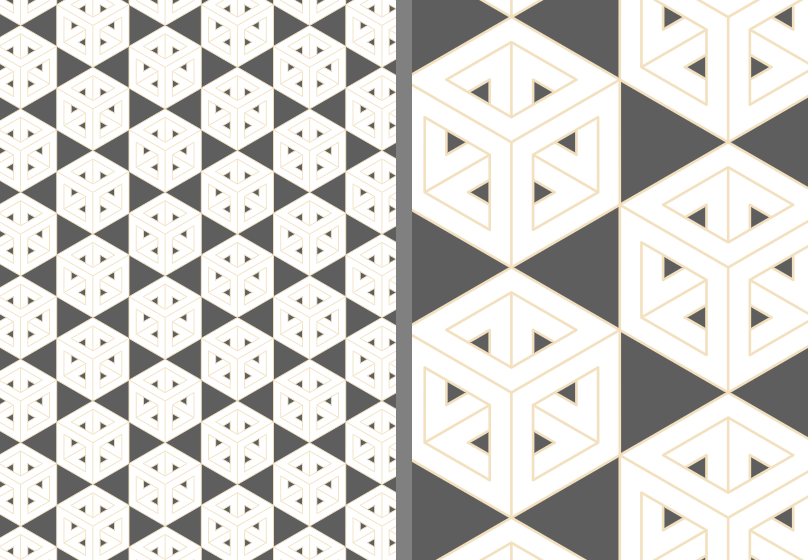
Left, the full canvas; right, a detail of the centre.
This pattern is drawn by a Shadertoy shader. Its source:

```glsl
// Staggered columns of white isometric frame cubes with fine cream edges on dark grey.
#define CUBE_EDGE 0.0745            // edge length, as a share of canvas height
#define FIRST_CENTER vec2(0.0368, 0.1350)
#define BEAM 0.2                    // beam thickness, as a share of the edge
#define LINE_WIDTH 0.021            // line width, as a share of the edge
#define WHITE vec3(1.0)
#define GREY vec3(0.37)
#define CREAM vec3(0.95, 0.88, 0.75)

const float SQRT3 = 1.7320508;
const float THIRD_TURN = 2.0943951;

// Offset to the nearest cube centre; every other column is shifted by half a step.
vec2 nearestCube(vec2 p) {
    vec2 cell = vec2(2.0 * SQRT3, 2.0);
    vec2 even = p - cell * round(p / cell);
    vec2 shifted = p - 0.5 * cell;
    vec2 odd = shifted - cell * round(shifted / cell);
    return dot(even, even) < dot(odd, odd) ? even : odd;
}

// Folds the three faces, and the mirror halves of each, onto half of the top face.
vec2 foldFaces(vec2 p) {
    float angle = atan(p.x, p.y);
    angle -= THIRD_TURN * round(angle / THIRD_TURN);
    return length(p) * vec2(abs(sin(angle)), cos(angle));
}

// Face coordinates run along the two edges that leave the front corner.
vec2 toFace(vec2 p) {
    return vec2(p.y + p.x / SQRT3, p.y - p.x / SQRT3);
}

vec2 fromFace(float a, float b) {
    return vec2((a - b) * 0.5 * SQRT3, (a + b) * 0.5);
}

float segment(vec2 p, vec2 start, vec2 end) {
    vec2 d = end - start;
    vec2 q = p - start;
    return length(q - d * clamp(dot(q, d) / dot(d, d), 0.0, 1.0));
}

// Distance to the visible edges of the hollow cube.
float edgeDistance(vec2 p) {
    float t = BEAM;
    vec2 rim = fromFace(1.0 - t, t);
    vec2 nearCorner = fromFace(t, t);
    vec2 farCorner = fromFace(1.0 - t, 1.0 - t);
    vec2 postJoin = fromFace(1.0 - 2.0 * t, 1.0 - 3.0 * t);

    // Silhouette and front ridge
    float d = segment(p, fromFace(1.0, 0.0), fromFace(1.0, 1.0));
    d = min(d, segment(p, vec2(0.0), fromFace(1.0, 0.0)));
    // Rim of the opening
    d = min(d, segment(p, rim, farCorner));
    d = min(d, segment(p, rim, nearCorner));
    // Inner wall, side of the rear post and its middle crease
    d = min(d, segment(p, fromFace(1.0 - 2.0 * t, t), postJoin));
    d = min(d, segment(p, fromFace(2.0 * t, t), postJoin));
    return min(d, segment(p, nearCorner, farCorner));
}

// Positive where the background shows, around the cube or through it.
float gapDepth(vec2 p) {
    vec2 f = toFace(p);
    float outside = f.x - 1.0;
    float through = min(1.0 - 2.0 * BEAM - f.x, min(f.y, f.x - f.y) - BEAM);
    return max(outside, through) * 0.5 * SQRT3;
}

float coverage(float depth, float pixel) {
    return clamp(depth / pixel + 0.5, 0.0, 1.0);
}

void mainImage(out vec4 fragColor, in vec2 fragCoord) {
    float pixel = 1.0 / (iResolution.y * CUBE_EDGE);
    vec2 p = (fragCoord / iResolution.y - FIRST_CENTER) / CUBE_EDGE;
    p = foldFaces(nearestCube(p));

    vec3 color = mix(WHITE, GREY, coverage(gapDepth(p), pixel));
    color = mix(color, CREAM, coverage(0.5 * LINE_WIDTH - edgeDistance(p), pixel));
    fragColor = vec4(color, 1.0);
}
```
